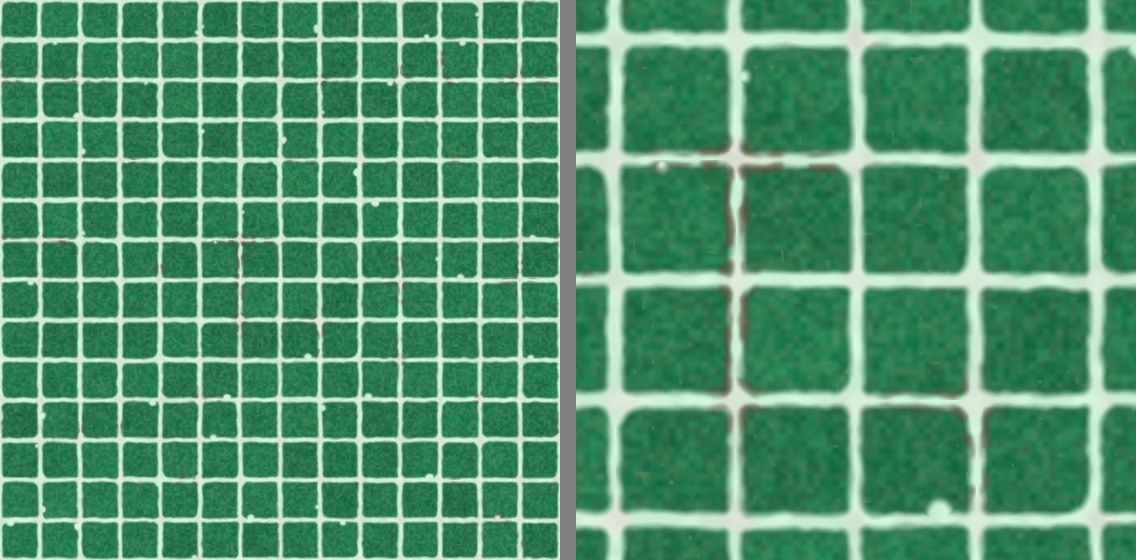
Left: the whole. Right: its middle third, enlarged.
Give the GLSL for this pattern, as a three.js fragment shader.

```glsl
// Green glass mosaic: a 14 by 14 grid of small square tiles with pale mint grout.
// Each tile is a rounded box with its own tone, size and corners; wrapping noise
// wobbles the edges and adds grain, chips and brown stains without a seam.
#define TILES 14.0
#define HALF_TILE 0.443
#define EDGE_SOFT 0.042
#define WOBBLE 0.032
#define CHIP_SHARE 0.16
#define GRAIN 0.17
#define TILE_COLOR vec3(0.155, 0.475, 0.300)
#define GROUT_MINT vec3(0.800, 0.945, 0.840)
#define GROUT_GREY vec3(0.865, 0.890, 0.835)
#define STAIN_COLOR vec3(0.36, 0.29, 0.20)

varying vec2 vUv;

float hash(vec2 p) {
  vec3 q = fract(p.xyx * vec3(0.1031, 0.1030, 0.0973));
  q += dot(q, q.yzx + 33.33);
  return fract((q.x + q.y) * q.z);
}

// Value noise with n cells per side, wrapping at the canvas edges.
float noise(vec2 uv, float n, float seed) {
  vec2 p = uv * n;
  vec2 i = floor(p);
  vec2 f = fract(p);
  f = f * f * (3.0 - 2.0 * f);
  vec2 a = mod(i, n) + seed;
  vec2 b = mod(i + 1.0, n) + seed;
  return mix(mix(hash(a), hash(vec2(b.x, a.y)), f.x),
             mix(hash(vec2(a.x, b.y)), hash(b), f.x), f.y);
}

float roundedBox(vec2 p, vec2 halfSize, float radius) {
  vec2 d = abs(p) - halfSize + radius;
  return length(max(d, 0.0)) + min(max(d.x, d.y), 0.0) - radius;
}

// Signed distance to a worn tile, negative inside.
float tileDistance(vec2 p, vec2 id) {
  vec2 jitter = vec2(hash(id + 11.0), hash(id + 23.0)) - 0.5;
  vec2 shrink = vec2(hash(id + 37.0), hash(id + 41.0)) - 0.5;
  float cornerHash = hash(id * 2.0 + step(0.0, p) + 53.0);
  float radius = mix(0.055, 0.19, pow(cornerHash, 5.0));
  float d = roundedBox(p - 0.018 * jitter, vec2(HALF_TILE) + 0.018 * shrink, radius);

  // A few tiles lose a small bite near one side.
  float along = (hash(id + 67.0) - 0.5) * 0.85;
  float side = hash(id + 71.0) < 0.5 ? -0.45 : 0.45;
  vec2 bite = hash(id + 79.0) < 0.5 ? vec2(along, side) : vec2(side, along);
  float size = step(hash(id + 83.0), CHIP_SHARE) * mix(0.05, 0.11, hash(id + 89.0));
  return max(d, size - length(p - bite));
}

void main() {
  vec2 cell = vUv * TILES;
  vec2 id = mod(floor(cell), TILES);
  vec2 p = fract(cell) - 0.5;

  // Uneven hand-cut edges.
  vec2 wobble = vec2(noise(vUv, 70.0, 3.0), noise(vUv, 70.0, 131.0)) - 0.5;
  float d = tileDistance(p + WOBBLE * wobble, id);
  d += 0.018 * (noise(vUv, 168.0, 17.0) - 0.5);
  float tile = 1.0 - smoothstep(-EDGE_SOFT, EDGE_SOFT, d);

  // Glass: tone per tile, soft mottling and fine grain.
  float grain = 0.6 * noise(vUv, 256.0, 5.0) + 0.4 * noise(vUv, 154.0, 29.0) - 0.5;
  float mottle = noise(vUv, 42.0, 61.0) - 0.5;
  vec3 glass = TILE_COLOR * (1.0 + 0.10 * (hash(id + 97.0) - 0.5) + 0.06 * mottle);
  glass += GRAIN * grain * vec3(0.75, 0.90, 0.75);
  glass.r += 0.10 * (noise(vUv, 224.0, 43.0) - 0.5);
  glass = mix(glass, vec3(0.23, 0.46, 0.33), 0.45 * smoothstep(-0.10, 0.0, d));
  float fleck = smoothstep(0.90, 0.99, noise(vUv, 182.0, 211.0));
  glass = mix(glass, vec3(0.38, 0.56, 0.36), 0.5 * fleck);

  // Grout: mint along the joints, greyer and warmer at the crossings.
  float crossing = 1.0 - smoothstep(0.06, 0.22, length(0.5 - abs(p)));
  float warm = clamp(0.75 * crossing + 0.9 * (noise(vUv, 56.0, 151.0) - 0.55), 0.0, 1.0);
  vec3 grout = mix(GROUT_MINT, GROUT_GREY, warm);
  grout += 0.06 * (noise(vUv, 112.0, 173.0) - 0.5);

  vec3 color = mix(grout, glass, tile);

  // Sparse brown stains clinging to the tile edges.
  float rim = 1.0 - smoothstep(0.01, 0.07, abs(d + 0.01));
  float patches = smoothstep(0.76, 0.94, noise(vUv, 21.0, 191.0));
  float stain = rim * patches * smoothstep(0.25, 0.75, noise(vUv, 126.0, 227.0));
  color = mix(color, STAIN_COLOR, 0.6 * stain);

  gl_FragColor = vec4(clamp(color, 0.0, 1.0), 1.0);
}
```
